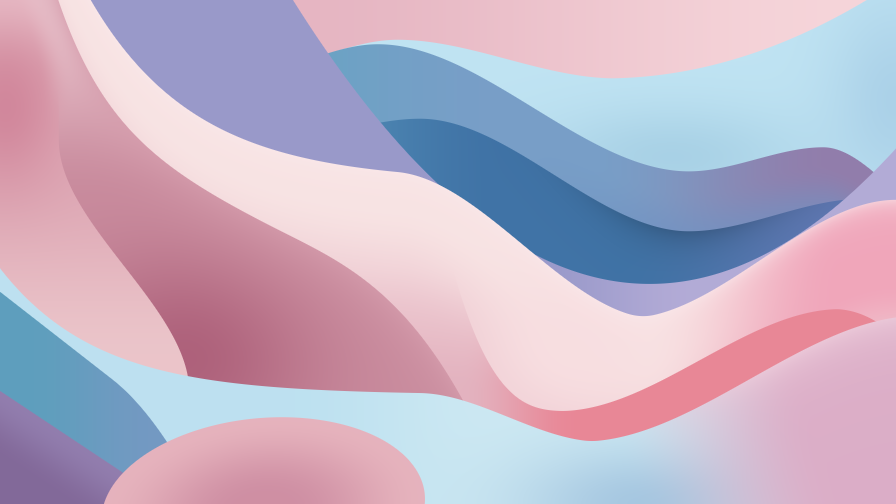
A WebGL 2 fragment shader for this background:

```glsl
#version 300 es
precision highp float;
// Overlapping silky waves in rose, pale pink and blue with soft gradients.

uniform vec2 u_resolution;
out vec4 outColor;

// Antialiased coverage of the side where d is positive.
float cover(float d) {
    return clamp(0.5 + d / max(length(vec2(dFdx(d), dFdy(d))), 1e-5), 0.0, 1.0);
}

// S-shaped change of height h between a and b.
float rise(float a, float b, float h, float x) {
    return h * smoothstep(a, b, x);
}

// Squared distance past a starting point.
float bend(float start, float x) {
    float t = max(x - start, 0.0);
    return t * t;
}

// Soft round spot of light or shade.
float glow(vec2 p, vec2 center, vec2 size) {
    vec2 q = (p - center) / size;
    return exp(-dot(q, q));
}

void main() {
    // The canvas spans 16 by 9 units.
    vec2 p = gl_FragCoord.xy / u_resolution * vec2(16.0, 9.0);
    float x = p.x, y = p.y;

    // Rosy backdrop
    vec3 color = mix(vec3(0.90, 0.71, 0.76), vec3(0.96, 0.83, 0.85), smoothstep(5.0, 15.0, x));

    // Pale sky wave
    float d = 7.56 + rise(4.0, 7.1, 0.73, x) - rise(7.1, 11.0, 0.69, x) + 0.064 * bend(10.8, x) - y;
    vec3 sky = mix(vec3(0.75, 0.89, 0.95), vec3(0.66, 0.82, 0.90), glow(p, vec2(12.0, 6.2), vec2(2.4, 0.9)));
    sky = mix(sky, vec3(0.67, 0.82, 0.91), glow(p, vec2(16.0, 7.2), vec2(1.2, 1.8)));
    color = mix(color, sky, cover(d));

    // Teal wave turning violet
    d = 7.56 + rise(4.0, 6.75, 0.65, x) - rise(6.75, 12.3, 2.27, x)
        + rise(12.3, 14.7, 0.43, x) - rise(14.7, 17.3, 1.6, x) - y;
    vec3 teal = mix(vec3(0.38, 0.65, 0.76), vec3(0.47, 0.62, 0.78), smoothstep(3.0, 9.0, x));
    teal = mix(teal, vec3(0.57, 0.49, 0.67), smoothstep(10.5, 15.0, x));
    teal = mix(teal, vec3(0.44, 0.57, 0.76), 0.7 * smoothstep(0.3, 1.3, d) * smoothstep(9.0, 12.0, x));
    color = mix(color, teal, cover(d));

    // Deep blue wave with a shaded crease
    d = 6.42 + rise(4.6, 7.5, 0.46, x) - rise(7.5, 12.3, 2.01, x) + rise(12.3, 15.4, 0.58, x) - y;
    vec3 deep = mix(vec3(0.34, 0.58, 0.73), vec3(0.25, 0.45, 0.65), smoothstep(4.5, 9.0, x));
    deep = mix(deep, vec3(0.37, 0.47, 0.70), smoothstep(11.0, 15.0, x));
    deep *= 1.0 - 0.2 * exp(-3.0 * max(d, 0.0)) * glow(p, vec2(12.3, 5.0), vec2(2.0, 2.0));
    color = mix(color, deep, cover(d));

    // Lavender hollow
    d = 3.93 + 0.125 * (x - 11.6) * (x - 11.6) - y;
    vec3 lavender = mix(vec3(0.60, 0.60, 0.79), vec3(0.70, 0.67, 0.84), smoothstep(9.5, 12.5, x));
    color = mix(color, lavender, cover(d));

    // Broad blush ribbon with a bright rim
    d = 5.75 + 3.25 * exp(-0.53 * (x - 1.62)) - rise(7.1, 11.7, 2.45, x) + rise(11.2, 16.0, 2.13, x) - y;
    vec3 blush = mix(vec3(0.97, 0.89, 0.89), vec3(0.93, 0.79, 0.82), smoothstep(0.6, 2.6, d));
    blush = mix(blush, vec3(0.97, 0.87, 0.88), glow(p, vec2(10.2, 2.8), vec2(1.8, 1.5)));
    blush = mix(blush, vec3(0.94, 0.65, 0.73), smoothstep(11.5, 15.0, x) * smoothstep(2.1, 0.7, abs(d - 0.8)));
    blush = mix(blush, vec3(0.98, 0.91, 0.92), 0.6 * exp(-5.0 * max(d, 0.0)));
    color = mix(color, blush, cover(d));

    // Coral fold, fading out at its left
    float left = max(10.2 - x, 0.0);
    d = 1.66 + 0.27 * left * left * left + rise(10.0, 15.0, 1.82, x) - 0.4 * bend(14.9, x) - y;
    vec3 coral = mix(vec3(0.89, 0.70, 0.75), vec3(0.91, 0.53, 0.59), smoothstep(8.2, 10.3, x));
    float foldFade = max(smoothstep(4.3, 2.0, y), smoothstep(9.0, 10.0, x));
    color = mix(color, coral, cover(d) * foldFade);

    // Dusty rose hollow
    d = 7.2 - 0.47 * x + 2.29 * exp(-1.08 * (x - 1.04)) - 0.042 * pow(max(x - 5.0, 0.0), 3.0) - y;
    vec3 rose = mix(vec3(0.79, 0.55, 0.62), vec3(0.90, 0.74, 0.78), smoothstep(5.5, 8.6, y));
    rose = mix(rose, vec3(0.68, 0.38, 0.48), glow(p, vec2(3.3, 2.6), vec2(2.3, 1.9)));
    rose = mix(rose, vec3(0.84, 0.62, 0.68), 0.7 * exp(-1.7 * max(d, 0.0)));
    color = mix(color, rose, cover(d));

    // Pink drape on the left, its edge melting away at the top
    d = 1.05 + 2.33 * smoothstep(6.5, 2.0, y) - 0.12 * bend(7.0, y) - x;
    vec3 drape = mix(vec3(0.92, 0.77, 0.79), vec3(0.87, 0.66, 0.71), smoothstep(2.5, 6.0, y));
    drape = mix(drape, vec3(0.91, 0.74, 0.78), smoothstep(7.6, 9.0, y));
    drape = mix(drape, vec3(0.82, 0.53, 0.61), glow(p, vec2(0.1, 7.1), vec2(1.0, 1.4)));
    float melt = mix(cover(d), smoothstep(-0.3, 0.3, d), smoothstep(6.3, 7.5, y));
    color = mix(color, drape, melt);

    // Icy foreground wave, blushing on the right
    d = 1.95 + 2.26 * exp(-0.57 * x) - rise(7.5, 10.7, 0.84, x) + rise(10.4, 16.4, 2.25, x) - y;
    vec3 ice = mix(vec3(0.74, 0.88, 0.94), vec3(0.80, 0.91, 0.95), smoothstep(5.0, 9.0, x));
    ice = mix(ice, vec3(0.65, 0.78, 0.88), glow(p, vec2(11.5, 0.0), vec2(2.2, 1.0)));
    ice = mix(ice, vec3(0.86, 0.68, 0.78), smoothstep(11.3, 15.0, x + 0.3 * y));
    ice = mix(ice, vec3(0.94, 0.82, 0.87), 0.7 * exp(-2.5 * max(d, 0.0)) * smoothstep(11.0, 14.0, x));
    color = mix(color, ice, cover(d));

    // Teal corner over a violet base
    d = 3.79 - 0.78 * x - 0.37 * bend(2.0, x) - y;
    vec3 corner = mix(vec3(0.37, 0.62, 0.74), vec3(0.45, 0.60, 0.76), smoothstep(0.5, 2.8, x));
    color = mix(color, corner, cover(d));
    d = 2.02 - 0.665 * x - y;
    vec3 violet = mix(vec3(0.57, 0.49, 0.68), vec3(0.51, 0.41, 0.60), smoothstep(0.0, 1.2, d));
    color = mix(color, violet, cover(d));

    // Rose dome at the bottom
    d = 1.0 - length((p - vec2(4.72 + 0.2 * y, -0.1)) / vec2(2.87, 1.65));
    vec3 dome = mix(vec3(0.90, 0.70, 0.74), vec3(0.81, 0.56, 0.64), smoothstep(0.0, 0.85, d));
    color = mix(color, dome, cover(d));

    outColor = vec4(color, 1.0);
}
```
